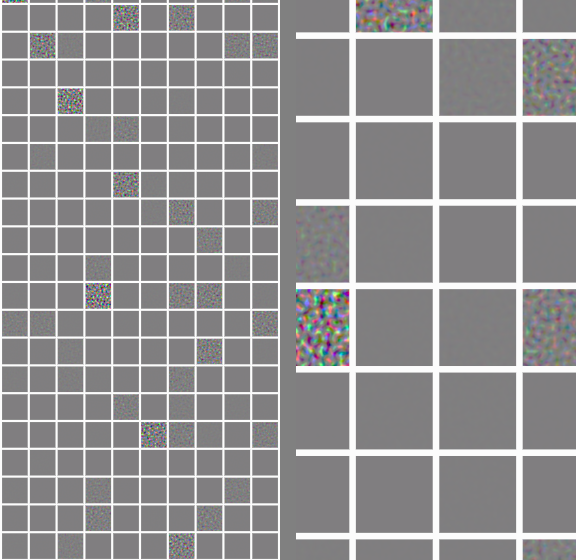
Left, the full canvas; right, a detail of the centre.
Give the GLSL for this pattern, as a Shadertoy shader.

```glsl
// Grid of grey square tiles with white grout, a few tiles flecked with coloured grain.

float hash(vec2 p) {
    vec3 q = fract(p.xyx * 0.1031);
    q += dot(q, q.yzx + 33.33);
    return fract((q.x + q.y) * q.z);
}

vec2 gradient(vec2 p) {
    float angle = 6.2832 * hash(p);
    return vec2(cos(angle), sin(angle));
}

float gradientNoise(vec2 p) {
    vec2 i = floor(p), f = fract(p);
    vec2 u = f * f * f * (f * (f * 6.0 - 15.0) + 10.0);
    vec2 e = vec2(1.0, 0.0);
    float low = mix(dot(gradient(i), f), dot(gradient(i + e), f - e), u.x);
    float high = mix(dot(gradient(i + e.yx), f - e.yx),
                     dot(gradient(i + 1.0), f - 1.0), u.x);
    return mix(low, high, u.y);
}

// Independent noise per channel, sharpened into sparse flecks.
vec3 colourGrain(vec2 p) {
    vec3 n = vec3(gradientNoise(p),
                  gradientNoise(p + vec2(371.3, 83.7)),
                  gradientNoise(p + vec2(149.6, 517.2)));
    return n * abs(n) * 2.2;
}

void mainImage(out vec4 fragColor, in vec2 fragCoord) {
    vec2 uv = fragCoord / iResolution.x;
    float pixel = 1.0 / iResolution.x;

    // Ten columns; rows start at the bottom edge and are cut at the top.
    float pitch = 0.0993;
    vec2 grid = (uv - vec2(0.0035, 0.0)) / pitch;
    vec2 tile = floor(grid);

    // Most tiles stay plain; the steep power leaves only a few strongly flecked.
    float wear = pow(hash(tile + vec2(17.0, 41.0)), 18.0);
    vec3 colour = vec3(0.5, 0.496, 0.5) + wear * colourGrain(grid * 13.0 + 60.0);

    // Grout lines
    vec2 toLine = (0.5 - abs(fract(grid) - 0.5)) * pitch;
    float edge = min(toLine.x, toLine.y) - 0.0039;
    float grout = clamp(0.5 - edge / pixel, 0.0, 1.0);

    fragColor = vec4(mix(colour, vec3(0.99), grout), 1.0);
}
```
